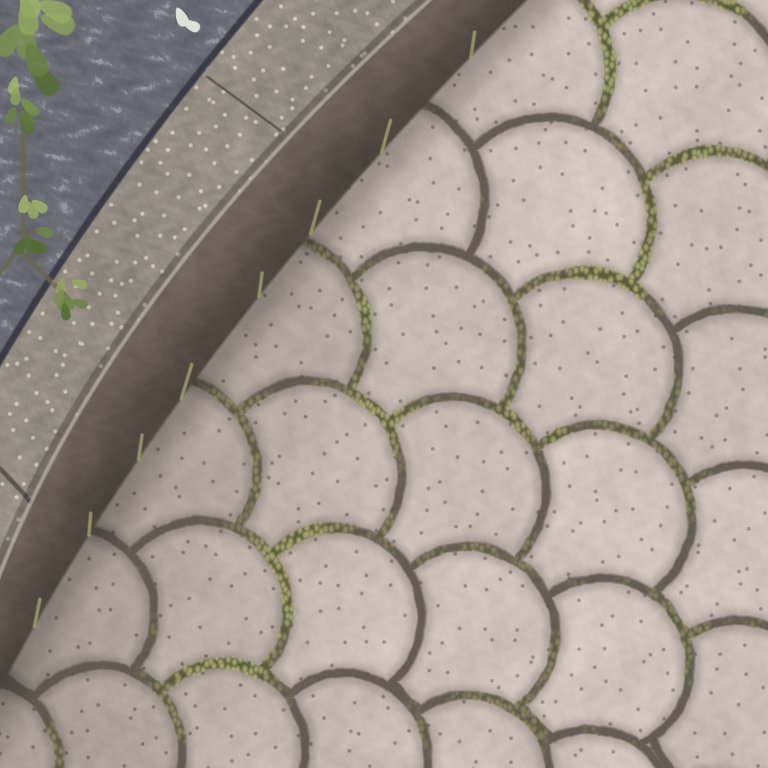
Reproduce this texture procedurally as a three.js fragment shader.

```glsl
// Fan-shaped paving stones with mossy joints beside a curved kerb and a wet road.
varying vec2 vUv;

float hash(vec2 c) { return fract(sin(dot(c, vec2(127.1, 311.7))) * 43758.5); }

vec2 hash2(vec2 c) { return vec2(hash(c), hash(c + 37.3)); }

// Cellular noise: distance to the nearest scattered point.
float cells(vec2 p) {
  float nearest = 1.0;
  for (int j = -1; j <= 1; j++)
    for (int i = -1; i <= 1; i++) {
      vec2 cell = floor(p) + vec2(float(i), float(j));
      nearest = min(nearest, length(cell + hash2(cell) - p));
    }
  return nearest;
}

// Layered sines, roughly -1 to 1.
float waves(vec2 p) {
  float sum = 0.0, amp = 0.5;
  for (int i = 0; i < 5; i++) {
    sum += amp * sin(p.x + 1.7 * sin(p.y)) * cos(p.y * 0.9 + float(i));
    p = mat2(0.8, 0.6, -0.6, 0.8) * p * 1.9 + 2.3;
    amp *= 0.62;
  }
  return sum;
}

float segment(vec2 p, vec2 a, vec2 b) {
  vec2 ab = b - a;
  return length(p - a - ab * clamp(dot(p - a, ab) / dot(ab, ab), 0.0, 1.0));
}

float line(float d, float width) { return 1.0 - smoothstep(width * 0.5, width + 0.0015, d); }

float spot(vec2 p, vec2 c, float r) { return exp(-dot(p - c, p - c) / (r * r)); }

// Kerb edges: x as a parabola of depth from the top.
float edgeX(float t, vec3 k) { return k.x - k.y * t + k.z * t * t; }

float edgeDist(vec2 p, vec3 k) {
  float t = 1.0 - p.y, slope = k.y - 2.0 * k.z * t;
  return (p.x - edgeX(t, k)) / sqrt(1.0 + slope * slope);
}

// Stone centres on a bent, perspective lattice.
vec2 stoneCentre(float r, float k) {
  return vec2(0.350 + 0.203 * k - 0.142 * r + 0.005 * r * r - 0.0143 * r * k,
              0.568 - 0.177 * r - 0.0033 * r * r - 0.0091 * k + 0.0117 * r * k - 0.0078 * k * k);
}

// Overlapping discs; returns distance to the joint, stone tone and rim side.
vec3 fanStones(vec2 p) {
  vec3 s = vec3(1.0, 0.5, 1.0);
  for (int j = -3; j <= 3; j++)
    for (int i = 6; i >= 0; i--) {
      float r = float(j), k = float(i);
      float d = length(p - stoneCentre(r, k)) - (0.127 - 0.0065 * r);
      if (d < 0.0) s = vec3(-d, hash(vec2(r, k)), 0.0);
      else if (d < s.x) s = vec3(d, s.y, 1.0);
    }
  return s;
}

vec3 paving(vec2 p) {
  vec2 bent = p + 0.0025 * vec2(waves(p * 45.0), waves(p * 45.0 + 9.0));
  vec3 s = fanStones(bent);
  float light = smoothstep(0.15, 0.85, p.x - 0.25 * p.y + 0.25);
  vec3 col = mix(vec3(0.66, 0.62, 0.58), vec3(0.81, 0.76, 0.73), light);
  col *= 0.97 + 0.05 * s.y + 0.045 * waves(p * 24.0) + 0.035 * waves(p * vec2(150.0, 110.0));
  col *= 1.0 - 0.28 * line(cells(p * 28.0) / 28.0, 0.0022);
  col *= mix(0.84, 1.0, smoothstep(0.004, 0.022, s.x));

  // Joints: shadowed soil with patches of moss.
  float patches = smoothstep(0.0, 0.45, waves(p * 13.0 + 2.0) + 0.12);
  float tufts = spot(p, vec2(0.79, 0.65), 0.06) + spot(p, vec2(0.68, 0.46), 0.05)
    + spot(p, vec2(0.50, 0.46), 0.06) + spot(p, vec2(0.36, 0.27), 0.07)
    + spot(p, vec2(0.90, 0.80), 0.07) + spot(p, vec2(0.80, 0.95), 0.06)
    + spot(p, vec2(0.48, 0.60), 0.05) + spot(p, vec2(0.30, 0.13), 0.06)
    + spot(p, vec2(0.52, 0.83), 0.04) + spot(p, vec2(0.95, 1.0), 0.03);
  float moss = clamp(0.55 * patches + tufts, 0.0, 1.0);
  float blades = cells(p * vec2(130.0, 95.0));
  float joint = line(s.x, 0.0055 + 0.002 * s.z);
  col = mix(col, vec3(0.36, 0.33, 0.30), 0.9 * joint);
  float mossArea = line(s.x, 0.004 + 0.009 * moss * (1.0 - blades));
  vec3 green = mix(vec3(0.68, 0.67, 0.45), vec3(0.34, 0.36, 0.20), smoothstep(0.1, 0.75, blades));
  return mix(col, green, mossArea * moss * 0.85);
}

vec3 road(vec2 p) {
  float ripple = waves(p * vec2(75.0, 110.0));
  return vec3(0.42, 0.42, 0.46) + 0.06 * ripple + 0.12 * smoothstep(0.35, 0.8, ripple);
}

float leaf(vec2 p, vec2 c, float angle, float size) {
  vec2 q = mat2(cos(angle), -sin(angle), sin(angle), cos(angle)) * (p - c) / size;
  return 1.0 - smoothstep(0.9, 1.1, length(vec2(q.x, q.y * (1.9 + 0.7 * q.x))));
}

vec3 leafCluster(vec3 col, vec2 p, vec2 c, float spread) {
  for (int i = 0; i < 8; i++) {
    vec2 h = hash2(c * 50.0 + float(i));
    vec3 green = mix(vec3(0.32, 0.42, 0.20), vec3(0.65, 0.72, 0.43), h.y);
    vec2 place = c + (h - 0.5) * spread * vec2(1.3, 2.0);
    col = mix(col, green, 0.85 * leaf(p, place, 1.0 + 2.0 * h.x, spread * 0.42));
  }
  return col;
}

void main() {
  vec2 p = vUv;
  vec3 footCurve = vec3(0.686, 1.008, 0.272);
  float foot = edgeDist(p, footCurve);
  float lip = edgeDist(p, vec3(0.560, 1.109, 0.482));
  float gutter = edgeDist(p, vec3(0.341, 0.851, 0.280));
  float grain = waves(p * 130.0), mottle = waves(p * 22.0);

  // Paving, then kerb face, kerb top and road.
  vec3 col = paving(p) * mix(0.78, 1.0, smoothstep(0.0, 0.06, foot));
  vec3 face = mix(vec3(0.30, 0.27, 0.24), vec3(0.43, 0.39, 0.36), smoothstep(0.0, 0.1, -foot));
  col = mix(face * (1.0 + 0.08 * mottle + 0.06 * grain), col, smoothstep(-0.003, 0.003, foot));
  vec3 top = vec3(0.58, 0.55, 0.51) * (1.0 + 0.07 * mottle + 0.09 * grain);
  top += 0.22 * line(cells(p * 38.0) / 38.0, 0.0025);
  float seams = min(segment(p, vec2(0.0, 0.39), vec2(0.042, 0.345)),
                    segment(p, vec2(0.27, 0.90), vec2(0.365, 0.83)) + 0.0015);
  top *= 1.0 - 0.4 * line(seams, 0.003);
  top *= 1.0 - 0.25 * line(abs(lip + 0.008), 0.005);
  col = mix(top, col, smoothstep(-0.0015, 0.0015, lip));
  col = mix(col, vec3(0.71, 0.68, 0.64), 0.7 * line(abs(lip), 0.002));
  col = mix(road(p), col, smoothstep(-0.002, 0.002, gutter));
  col = mix(col, vec3(0.20, 0.20, 0.24), 0.85 * line(abs(gutter + 0.003), 0.005));

  // Grass blades along the foot of the kerb.
  for (int i = 0; i < 9; i++) {
    float h = hash(vec2(float(i), 4.0)), t = 0.06 + 0.105 * float(i) + 0.04 * h;
    vec2 root = vec2(edgeX(t, footCurve), 1.0 - t);
    float blade = segment(p, root, root + vec2(0.014 * h, 0.025 + 0.02 * h));
    col = mix(col, vec3(0.62, 0.63, 0.42), 0.8 * line(blade, 0.002));
  }

  // Trailing plant and pale petals over the road.
  float stem = min(segment(p, vec2(0.03, 0.86), vec2(0.03, 0.69)),
                   segment(p, vec2(0.0, 0.645), vec2(0.042, 0.70)));
  stem = min(stem, segment(p, vec2(0.03, 0.67), vec2(0.09, 0.61)));
  col = mix(col, vec3(0.42, 0.40, 0.30), 0.8 * line(stem, 0.003));
  col = leafCluster(col, p, vec2(0.046, 0.948), 0.055);
  col = leafCluster(col, p, vec2(0.030, 0.862), 0.028);
  col = leafCluster(col, p, vec2(0.042, 0.707), 0.028);
  col = leafCluster(col, p, vec2(0.090, 0.615), 0.025);
  float petals = max(leaf(p, vec2(0.236, 0.978), 2.0, 0.013), leaf(p, vec2(0.249, 0.967), 2.7, 0.012));
  col = mix(col, vec3(0.88, 0.88, 0.86), petals);
  gl_FragColor = vec4(col, 1.0);
}
```
